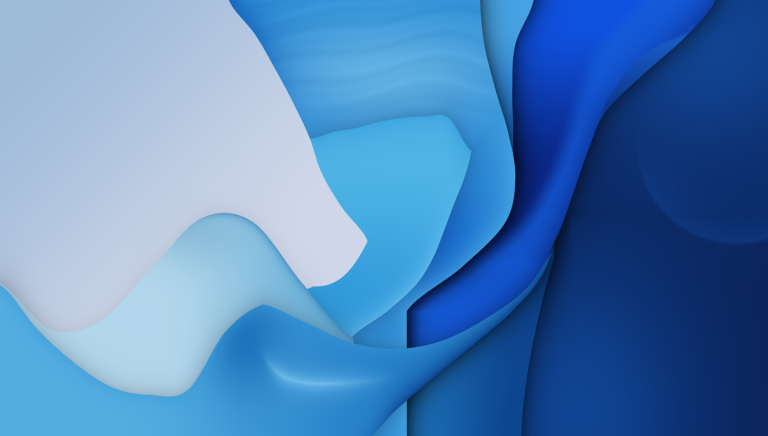
Give the GLSL for this background, as a Shadertoy shader.

```glsl
// Smooth curve through eight evenly spaced knots over [a, b]
float path(float s, float a, float b, float k[8]) {
    float u = clamp((s - a) / (b - a), 0., .9999) * 7.;
    int i = int(u);
    float f = u - float(i);
    float p0 = k[max(i - 1, 0)], p1 = k[i], p2 = k[i + 1], p3 = k[min(i + 2, 7)];
    return p1 + .5 * f * (p2 - p0 + f * (2. * p0 - 5. * p1 + 4. * p2 - p3
         + f * (3. * (p1 - p2) + p3 - p0)));
}

// Signed distance to the curve, positive where v exceeds it
float side(float s, float v, float a, float b, float k[8]) {
    float e = .004;
    float slope = (path(s + e, a, b, k) - path(s - e, a, b, k)) / (2. * e);
    return (v - path(s, a, b, k)) / sqrt(1. + slope * slope);
}

float glow(vec2 p, vec2 centre, vec2 radius) {
    vec2 q = (p - centre) / radius;
    return exp(-dot(q, q));
}

float rim(float d, float width) { return exp(-max(d, 0.) / width); }

// Lays a sheet over the colour below, with a soft contact shadow
vec3 paint(vec3 below, vec3 sheet, float d, float px, float shadow) {
    below *= 1. - shadow * rim(-d, .022);
    return mix(below, sheet, smoothstep(-px, px, d));
}

float strands(vec2 p) {
    float y = p.y + .025 * sin(p.x * 8.) + .012 * sin(p.x * 19. + p.y * 9.);
    return .5 * sin(y * 95.) + .3 * sin(y * 213. + p.x * 6.);
}

vec3 deepCloth(vec2 p) {
    vec3 c = mix(vec3(.04, .14, .36), vec3(.07, .27, .58), glow(p, vec2(1.62, .08), vec2(.32, .3)));
    c = mix(c, vec3(.06, .27, .58), glow(p, vec2(1.32, .95), vec2(.26, .36)));
    float lobe = .235 - length(p - vec2(1.69, .33));
    float lit = smoothstep(0., .012, lobe) * rim(lobe, .07) * smoothstep(.25, .5, p.y);
    return c + vec3(.015, .06, .11) * lit;
}

vec3 ribbonCloth(vec2 p, float edge, float ridge, float flap) {
    vec3 c = mix(vec3(.06, .32, .88), vec3(.04, .15, .52), smoothstep(.03, .42, p.y));
    c = mix(c, vec3(.08, .36, .86), smoothstep(-.025, .025, ridge));
    c = mix(c, vec3(.04, .19, .58), .75 * rim(edge, .04));
    vec3 flapColor = mix(vec3(.09, .36, .78), vec3(.05, .21, .54), smoothstep(.06, .28, p.y));
    return mix(c, flapColor, smoothstep(-.003, .006, flap) * smoothstep(.05, .09, p.y));
}

vec3 upperCloth(vec2 p, float left, float right) {
    vec3 c = mix(vec3(.19, .56, .84), vec3(.38, .69, .88), glow(p, vec2(.88, .17), vec2(.3, .12)));
    c += .022 * strands(p) * smoothstep(.31, .2, p.y);
    c = mix(c, vec3(.06, .37, .72), .8 * rim(left, .045) * smoothstep(.35, 0., p.y));
    c = mix(c, vec3(.08, .4, .79), glow(p, vec2(1.02, .59), vec2(.12, .2)));
    return mix(c, vec3(.3, .68, .92), .65 * rim(right, .035) * smoothstep(.2, .4, p.y));
}

vec3 innerCloth(vec2 p, float top, float right) {
    vec3 c = mix(vec3(.31, .71, .9), vec3(.18, .59, .85), smoothstep(.35, .76, p.y));
    c = mix(c, vec3(.2, .6, .85), .6 * rim(top, .03));
    return mix(c, vec3(.42, .76, .94), .7 * rim(right, .025) * smoothstep(.32, .65, p.y));
}

vec3 paleCloth(vec2 p, float crest) {
    vec3 c = mix(vec3(.7, .84, .92), vec3(.42, .7, .86), smoothstep(.36, .78, p.x));
    c = mix(c, vec3(.5, .71, .83), .7 * glow(p, vec2(.45, .53), vec2(.13, .08)));
    return mix(c, vec3(.2, .5, .72), .7 * rim(crest, .009) * smoothstep(.38, .55, p.x));
}

vec3 frontCloth(vec2 p, float top, float bottom) {
    vec3 c = mix(vec3(.33, .68, .88), vec3(.14, .49, .78), smoothstep(.25, .95, p.x));
    c = mix(c, vec3(.1, .43, .72), .9 * glow(p, vec2(.56, .77), vec2(.09, .13)));
    c = mix(c, vec3(.22, .6, .85), .5 * rim(top, .02));
    float fold = .882 - .08 * exp((.6 - p.x) / .035) - .4 * pow(max(p.x - .7, 0.), 2.);
    float streak = rim(abs(p.y - fold), .02) * smoothstep(.59, .65, p.x) * smoothstep(.95, .72, p.x);
    c = mix(c, vec3(.5, .8, .95), .75 * streak);
    return mix(c, vec3(.03, .23, .53), .85 * rim(bottom, .025) * smoothstep(.8, .95, p.x));
}

void mainImage(out vec4 fragColor, in vec2 fragCoord) {
    float px = .8 / iResolution.y;
    vec2 p = vec2(fragCoord.x, iResolution.y - fragCoord.y) / iResolution.y; // y runs down
    float x = p.x, y = p.y;

    // Edges of the sheets
    float left = side(y, x, 0., .553, float[8](.525, .585, .631, .673, .71, .737, .783, .843));
    float right = -side(y, x, 0., .714, float[8](1.101, 1.111, 1.136, 1.166, 1.182, 1.159, 1.06, .933));
    float sliver = -side(y, x, 0., .714, float[8](1.224, 1.182, 1.175, 1.177, 1.173, 1.14, 1.037, .91));
    float innerTop = side(x, y, .714, 1.081, float[8](.318, .302, .293, .279, .27, .267, .27, .346));
    float innerRight = -side(y, x, .346, .776, float[8](1.081, 1.065, 1.041, 1.018, .993, .954, .887, .806));
    float ribbon = -side(y, x, 0., .599, float[8](1.641, 1.571, 1.475, 1.389, 1.35, 1.32, 1.29, 1.256));
    float ridge = side(y, x, 0., .714, float[8](1.475, 1.382, 1.336, 1.306, 1.267, 1.203, 1.083, .945));
    float flap = side(y, x, .07, .3, float[8](1.578, 1.51, 1.463, 1.433, 1.41, 1.389, 1.376, 1.364));
    float crest = side(x, y, 0., .811, float[8](.65, .756, .735, .615, .5, .509, .652, .776));
    float top = x < .604
        ? side(x, y, 0., .604, float[8](.654, .756, .834, .889, .906, .894, .76, .698))
        : side(x, y, .604, 1.313, float[8](.698, .742, .786, .8, .783, .733, .657, .518));
    float bottom = -side(x, y, .841, 1.313, float[8](1.005, .94, .882, .825, .77, .71, .627, .47));
    float seam = 1.196 + .075 * pow(clamp((1. - y) / .41, 0., 1.), 1.6) - x;
    float bowl = .657 + .4 * max(.719 - x, 0.) - .104 * pow(max(x - .719, 0.) / .124, 2.5) - y;
    ribbon = min(ribbon, bottom);

    // Sheets from back to front
    vec3 panel = mix(vec3(.12, .47, .76), vec3(.05, .27, .56), smoothstep(.3, 0., seam));
    vec3 sliverColor = mix(vec3(.28, .64, .9), vec3(.1, .45, .82), smoothstep(.05, .35, y));
    vec3 haze = mix(vec3(.62, .73, .85), vec3(.81, .84, .91), smoothstep(.1, 1.25, x + y));
    vec3 c = paint(deepCloth(p), panel, seam, px, .4);
    c = paint(c, ribbonCloth(p, ribbon, ridge, flap), ribbon, px, .4);
    c = paint(c, sliverColor, sliver, px, .5);
    c = paint(c, upperCloth(p, left, right), right, px, .5);
    c = paint(c, innerCloth(p, innerTop, innerRight), min(innerTop, innerRight), px, .12);
    c = paint(c, haze, min(-left, bowl), px, 0.);
    c = paint(c, paleCloth(p, crest), min(crest, .811 - x), px, .05);
    c = paint(c, frontCloth(p, top, bottom), min(top, bottom), px, .15);
    fragColor = vec4(c, 1.);
}
```
